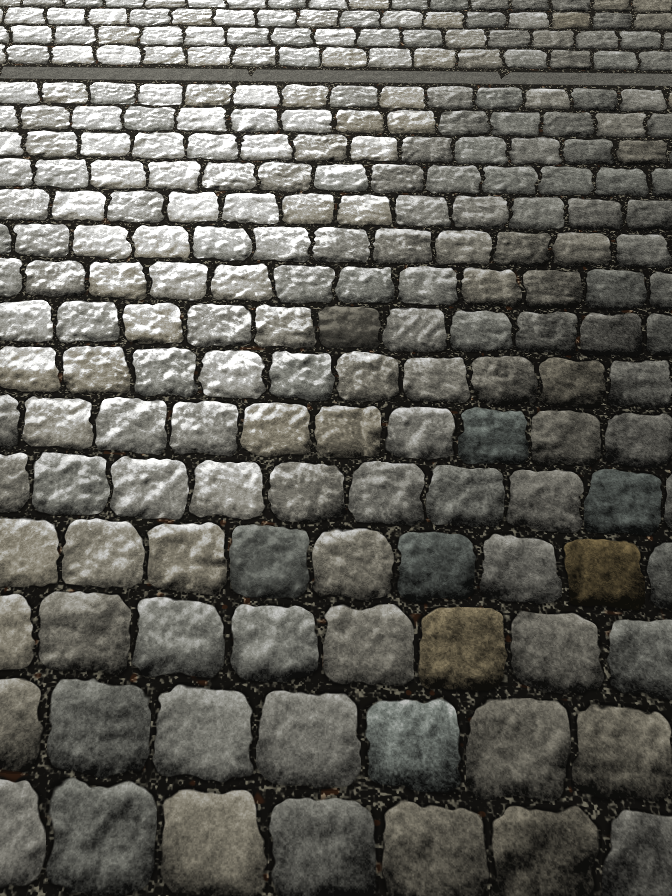
Reproduce this texture procedurally as a Shadertoy shader.

```glsl
// Wet cobblestone paving receding from the viewer, with glare from the upper left.

const float HORIZON = 0.56;        // vanishing line above the top edge, in canvas heights
const float DEPTH = 16.758;        // perspective strength
const float FIRST_ROW = 11.61;     // depth of row zero
const float TILT = 0.4455;         // slant of the rows
const float MID_X = 0.375;
const float STONE_PITCH = 0.0807;  // stone width relative to depth scale
const float KERB_ROW = 14.0;
const float KERB_SPAN = 0.75;
const float JOINT = 0.040;         // joint share of a cell on each side
const float ROUNDING = 0.42;
const float ROUGHNESS = 1.2;
const vec3 STONE_COLOR = vec3(1.0, 0.985, 0.915);
const vec3 GLARE_COLOR = vec3(1.0, 1.0, 0.985);
const vec3 WARM = vec3(1.16, 1.0, 0.68);
const vec3 COOL = vec3(0.91, 1.0, 1.03);
const vec3 SOIL = vec3(0.085, 0.08, 0.07);

// Bond offset and stone width of the nearer rows
const float PHASE[14] = float[](-0.11, -0.26, 0.33, 0.21, -0.36, 0.18, 0.48,
    0.21, 0.49, 0.10, 0.51, 0.10, -0.30, 0.44);
const float PITCH[14] = float[](0.124, 0.117, 0.1055, 0.093, 0.088, 0.081, 0.076,
    0.073, 0.0695, 0.067, 0.064, 0.0625, 0.060, 0.0585);

// Distinct stones: row, column, warmth (negative is cool), brightness
const vec4 ACCENT[8] = vec4[](vec4(2, 3, 0.8, 0.8), vec4(1, 1, 0.5, 1.05),
    vec4(0, 1, -0.7, 1.2), vec4(2, 1, -0.7, 0.8), vec4(2, -1, -0.4, 0.7),
    vec4(4, 2, -0.8, 0.85), vec4(3, 4, -0.8, 0.85), vec4(6, 0, 0.1, 0.5));

float hash(vec2 p) {
    vec3 a = fract(vec3(p.xyx) * 0.1031);
    a += dot(a, a.yzx + 33.33);
    return fract((a.x + a.y) * a.z);
}

float noise(vec2 p) {
    vec2 i = floor(p), f = fract(p);
    f = f * f * (3.0 - 2.0 * f);
    return mix(mix(hash(i), hash(i + vec2(1, 0)), f.x),
               mix(hash(i + vec2(0, 1)), hash(i + vec2(1, 1)), f.x), f.y);
}

// Chipped rock: smooth swells broken by sharp creases
float rock(vec2 p) {
    float sum = 0.0, amp = 0.5;
    for (int i = 0; i < 5; i++) {
        float v = noise(p);
        sum += amp * mix(v, abs(2.0 * v - 1.0), 0.45);
        p = mat2(1.6, 1.2, -1.2, 1.6) * p + 7.3;
        amp *= 0.53;
    }
    return sum;
}

float roundedBox(vec2 p, vec2 halfSize, float r) {
    vec2 d = abs(p) - halfSize + r;
    return length(max(d, 0.0)) + min(max(d.x, d.y), 0.0) - r;
}

void mainImage(out vec4 fragColor, in vec2 fragCoord) {
    vec2 p = fragCoord / iResolution.xy * vec2(0.75, 1.0);
    float px = 1.0 / iResolution.y;
    float down = 1.0 - p.y;
    float scale = down + HORIZON;

    // Ground coordinates: one unit per stone
    float n = DEPTH / scale - FIRST_ROW + TILT * (p.x - MID_X);
    vec2 ground = vec2((p.x - MID_X) / (STONE_PITCH * scale), n);

    // Row, with a narrow kerb band inserted between two rows
    bool kerb = n >= KERB_ROW && n < KERB_ROW + KERB_SPAN;
    float shift = n >= KERB_ROW + KERB_SPAN ? KERB_SPAN : 0.0;
    float row = kerb ? KERB_ROW : floor(n - shift);
    float low = row + shift;
    float span = kerb ? KERB_SPAN : 1.0;
    float nearEdge = DEPTH / (low + FIRST_ROW), farEdge = DEPTH / (low + span + FIRST_ROW);

    // Column
    int r = clamp(int(row) + 1, 0, 13);
    float pitch = row < 13.0 ? PITCH[r] : STONE_PITCH * 0.5 * (nearEdge + farEdge);
    float phase = row < 13.0 ? PHASE[r] : hash(vec2(row, 4.7));
    if (kerb) { pitch = 0.28; phase = 0.16; }
    float u = (p.x - MID_X) / pitch - phase;
    float column = floor(u + 0.5);
    vec2 id = vec2(row, column) + 40.0;
    vec2 local = vec2(u - column, (n - low) / span - 0.5);
    vec2 cell = vec2(pitch, nearEdge - farEdge);

    // Irregular stone outline
    float rnd = hash(id), rnd2 = hash(id + 11.3);
    vec2 wobble = vec2(noise(ground * 3.5 + 5.0), noise(ground * 3.5 + 31.0)) - 0.5;
    wobble += 0.5 * (vec2(noise(ground * 11.0), noise(ground * 11.0 + 19.0)) - 0.5);
    vec2 q = (local + wobble * (kerb ? 0.01 : 0.09)) * cell;
    q.x += local.y * (rnd2 - 0.5) * 0.1 * cell.y;
    q.x *= 1.0 + local.y * (0.04 + 0.1 * rnd);
    vec2 halfSize = cell * (0.5 - vec2(JOINT, JOINT * 1.4) * (0.75 + 0.5 * rnd2));
    if (kerb) halfSize = cell * vec2(0.496, 0.36);
    float d = roundedBox(q, halfSize, (kerb ? 0.1 : ROUNDING) * halfSize.y);
    float soft = max(0.8 * px, 0.012 * cell.y);
    float stone = smoothstep(soft, -soft, d);

    // Broad glare and ambient falloff
    float side = (p.x - 0.18) / 0.29;
    float glare = exp(-side * side) * (1.0 - smoothstep(0.2, 0.85, down));
    float ambient = mix(0.40, 0.28, smoothstep(0.2, 0.65, p.x));
    ambient += 0.15 * (1.0 - smoothstep(0.0, 0.4, down)) - 0.04 * smoothstep(0.7, 1.0, down);

    // Chipped surface lit from the far left
    vec2 s = ground * 3.3 + id * 5.17;
    float slope = rock(s) - rock(s + vec2(-0.13, 0.22));
    float grain = noise(ground * 36.0) + noise(ground * 75.0 + 9.0) - 1.0;
    float rim = 1.0 - smoothstep(0.0, 0.28 * cell.y, -d);
    float light = ambient * (0.82 + 0.36 * rnd) + glare * (0.25 + 0.12 * rnd2);
    light += slope * ROUGHNESS * (kerb ? 0.25 : 0.5 + 0.65 * glare);
    light += rim * (local.y * (0.42 + 0.25 * glare) - 0.05) + grain * 0.10;
    light += dot(local, vec2(rnd - 0.6, rnd2 - 0.35)) * 0.18;
    light += glare * 0.36 * smoothstep(0.0, 0.13, slope + local.y * 0.16);
    if (kerb) light = 0.37 + 0.06 * glare + slope * 0.2 + grain * 0.08;

    // Stone tint
    float warmth = kerb ? 0.0 : (hash(id + 3.9) - 0.5) * 0.4;
    for (int i = 0; i < 8; i++) {
        if (row == ACCENT[i].x && column == ACCENT[i].y) {
            warmth = ACCENT[i].z;
            light *= ACCENT[i].w;
        }
    }
    vec3 tint = STONE_COLOR * mix(vec3(1), warmth > 0.0 ? WARM : COOL, abs(warmth));
    vec3 stoneColor = max(light, 0.05) * mix(tint, GLARE_COLOR, smoothstep(0.45, 0.8, light));

    // Gravel and soil in the joints
    float grit = noise(ground * 22.0 + 3.0) * noise(ground * 44.0);
    vec3 soil = SOIL * (0.8 + 0.6 * glare + 0.7 * (1.0 - smoothstep(0.0, 0.35, down)));
    soil += vec3(0.36, 0.35, 0.30) * smoothstep(0.2, 0.7, grit);
    soil += vec3(0.10, 0.04, 0.01) * smoothstep(0.86, 0.95, noise(ground * 8.0 + 71.0));
    soil *= 0.6 + 0.4 * smoothstep(0.0, 0.06 * cell.y, d);

    fragColor = vec4(clamp(mix(soil, stoneColor, stone), 0.0, 1.0), 1.0);
}
```
